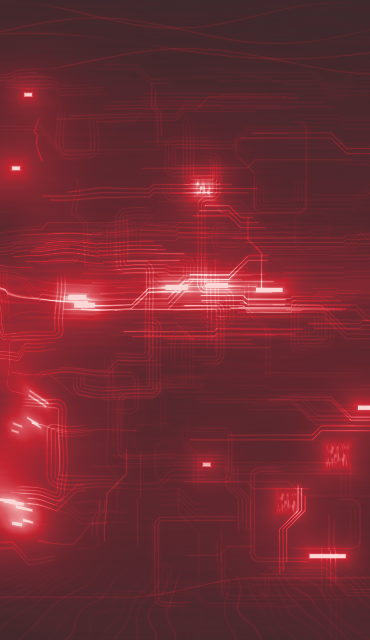
Reproduce this background procedurally as a Shadertoy shader.

```glsl
const vec4 LAMPS[10] = vec4[10](  // centre, half width, power
    vec4(0.044, 0.852, 0.006, 0.75), vec4(0.025, 0.737, 0.006, 0.7),
    vec4(0.276, 0.551, 0.016, 0.85), vec4(0.340, 0.554, 0.015, 0.8),
    vec4(0.421, 0.547, 0.020, 0.8), vec4(0.121, 0.536, 0.013, 0.7),
    vec4(0.132, 0.523, 0.015, 0.7), vec4(0.570, 0.363, 0.010, 0.95),
    vec4(0.323, 0.274, 0.006, 0.7), vec4(0.512, 0.131, 0.028, 0.9));

float hash(float n) { return fract(sin(n * 127.1) * 43758.5453); }

vec2 hash2(float n) { return vec2(hash(n), hash(n + 0.37)); }

float noise(vec2 p) {
    vec2 i = floor(p), f = fract(p);
    f = f * f * (3.0 - 2.0 * f);
    float n = i.x + i.y * 57.0;
    return mix(mix(hash(n), hash(n + 1.0), f.x),
               mix(hash(n + 57.0), hash(n + 58.0), f.x), f.y);
}

float boxDistance(vec2 p, vec2 extent) {
    vec2 q = abs(p) - extent;
    return length(max(q, 0.0)) + min(max(q.x, q.y), 0.0);
}

// Crisp core with a faint halo
float stroke(float d) {
    return exp(-d * d * 9e5) + 0.12 * exp(-abs(d) * 240.0);
}

// Horizontal lines with uneven ends and a 45 degree ramp
float steppedBundle(vec2 q, float len, float rise, float gap, float count) {
    float ramp = clamp(q.x, 0.0, abs(rise));
    float d = q.y - ramp * sign(rise);
    float index = clamp(round(d / gap), 0.0, count - 1.0);
    d -= gap * index;
    if (ramp > 0.0 && ramp < abs(rise)) d *= 0.707;
    float reach = 0.5 * len * (1.0 - 0.4 * hash(index + len * 90.0));
    return length(vec2(d, max(abs(q.x) - reach, 0.0)));
}

// Nested outlines with rounded corners
float loopBundle(vec2 p, vec2 extent, float radius, float gap, float count) {
    float d = radius - boxDistance(p, extent - radius);
    return d - gap * clamp(round(d / gap), 0.0, count - 1.0);
}

float halo(float d) {
    return 2.1 * exp(-max(d, 0.0) / 0.016) + 0.85 * exp(-max(d, 0.0) / 0.065);
}

float lamp(vec2 q, vec2 extent, float power) {
    float d = boxDistance(q, extent);
    return power * (halo(d) + 4.0 * smoothstep(0.002, -0.0015, d));
}

float lampCluster(vec2 q, float spread, float tilt, float seed) {
    float heat = 0.0;
    for (float i = 0.0; i < 6.0; i++) {
        vec2 r = hash2(seed + i * 3.1), o = q - (r - 0.5) * spread;
        o.y += tilt * (0.4 + r.x) * o.x;
        heat += lamp(o, vec2(0.005 + 0.012 * r.y, 0.0014), 0.4);
    }
    return heat;
}

// Square panel of flickering bars in a soft glow
float panel(vec2 q, float size, float power) {
    float d = boxDistance(q, vec2(size));
    float bars = noise(q * vec2(500.0, 160.0) + 90.0);
    return power * (0.8 * halo(d) + 2.2 * bars * bars * smoothstep(0.003, -0.006, d));
}

float circuitry(vec2 p, float aspect) {
    float sum = 0.0;
    for (float i = 0.0; i < 130.0; i++) {
        vec2 r = hash2(i + 1.3), s = hash2(i + 201.7), t = hash2(i + 409.1);
        bool upright = mod(i, 5.0) < 1.0;
        vec2 q = p - vec2(r.x * aspect, mix(0.06, 0.9, r.y));
        float rise = (s.y - 0.5) * 0.07;
        // Flatter bundles gather around the middle band
        if (!upright && mod(i, 3.0) < 1.0) {
            q.y = p.y - 0.55 - (r.y - 0.5) * 0.17;
            rise *= 0.2;
        }
        float len = mix(0.08, upright ? 0.2 : 0.42, s.x);
        float d = steppedBundle(upright ? q.yx : q, len, rise,
                                0.0045 + 0.004 * t.x, 1.0 + floor(t.y * 3.5));
        sum += stroke(d) * mix(0.22, 1.2, pow(hash(i + 77.7), 3.0));
    }
    for (float i = 0.0; i < 36.0; i++) {
        vec2 r = hash2(i + 603.2), s = hash2(i + 811.9), t = hash2(i + 907.3);
        vec2 q = p - vec2(r.x * aspect, mix(0.1, 0.82, r.y));
        float d = loopBundle(q, 0.02 + 0.06 * s, 0.014, 0.0055, 1.0 + floor(t.x * 3.9));
        float angle = 6.283 * t.y;
        float open = smoothstep(-0.02, 0.0, dot(q, vec2(cos(angle), sin(angle))));
        sum += stroke(d) * open * mix(0.25, 0.9, s.x * s.y);
    }
    return sum;
}

// Slack wires along the ceiling
float cables(vec2 p) {
    float sum = 0.0;
    for (float i = 0.0; i < 5.0; i++) {
        float r = hash(i + 51.0);
        float y = 0.88 + 0.024 * i + 0.02 * sin(p.x * (7.0 + 6.0 * r) + 9.0 * r);
        sum += stroke(p.y - y) * smoothstep(0.3, 0.6, noise(vec2(p.x * 5.0 + i * 9.0, i)));
    }
    return sum;
}

// Lines fanning out below a glowing floor edge
float floorLines(vec2 p, float aspect) {
    float depth = max(0.24 - p.y, 0.01);
    float fan = (p.x - 0.55 * aspect) / depth * 9.0 + 1.5 * noise(p * 22.0);
    float d = (fract(fan) - 0.5) * depth / 9.0;
    float edge = stroke(p.y - 0.067 - 0.03 * smoothstep(0.2, 0.4, p.x));
    return stroke(d) * hash(floor(fan) + 31.0) * smoothstep(0.14, 0.06, p.y) + edge;
}

vec3 heatColour(float heat) {
    vec3 c = mix(vec3(0.235, 0.16, 0.17), vec3(0.40, 0.15, 0.18), clamp(heat, 0.0, 1.0));
    c = mix(c, vec3(0.55, 0.16, 0.20), clamp(heat - 1.0, 0.0, 1.0));
    c = mix(c, vec3(0.76, 0.14, 0.19), clamp(heat - 2.0, 0.0, 1.0));
    c = mix(c, vec3(0.85, 0.32, 0.36), clamp(heat - 3.0, 0.0, 1.0));
    return mix(c, vec3(0.99, 0.84, 0.83), clamp(heat * 0.55 - 2.3, 0.0, 1.0));
}

void mainImage(out vec4 fragColor, in vec2 fragCoord) {
    vec2 p = fragCoord / iResolution.y;
    float aspect = iResolution.x / iResolution.y;
    // Haze, hot left wall and streaked middle band
    float wall = exp(-p.x * 10.0) * smoothstep(0.06, 0.25, p.y) * smoothstep(0.95, 0.7, p.y);
    float band = exp(-abs(p.y - 0.547) / 0.045);
    float heat = 0.08 + 0.4 * noise(p * 7.0) * smoothstep(1.0, 0.75, p.y);
    heat += 1.8 * wall * noise(p * 11.0 + 5.0) + 1.1 * band;
    heat += (0.12 + 0.5 * band) * (noise(p * vec2(14.0, 260.0)) - 0.4);
    // Lights
    for (int i = 0; i < 10; i++)
        heat += lamp(p - LAMPS[i].xy, vec2(LAMPS[i].z, 0.0028), LAMPS[i].w);
    heat += lampCluster(p - vec2(0.045, 0.36), 0.07, 0.6, 12.0);
    heat += lampCluster(p - vec2(0.025, 0.20), 0.05, 0.2, 47.0);
    heat += panel(p - vec2(0.317, 0.706), 0.012, 1.2);
    heat += panel(p - vec2(0.527, 0.288), 0.018, 0.8);
    heat += panel(p - vec2(0.449, 0.215), 0.016, 0.8);
    // Traces bend near the wall and shine in hot haze
    vec2 bend = vec2(noise(p * 18.0), noise(p * 18.0 + 40.0)) - 0.5;
    float lines = circuitry(p + bend * 0.04 * exp(-p.x * 11.0), aspect);
    lines += 0.9 * cables(p) + 0.8 * floorLines(p, aspect);
    heat += min(lines, 1.6) * (0.65 + 0.5 * min(heat, 2.2));
    fragColor = vec4(heatColour(heat), 1.0);
}
```
